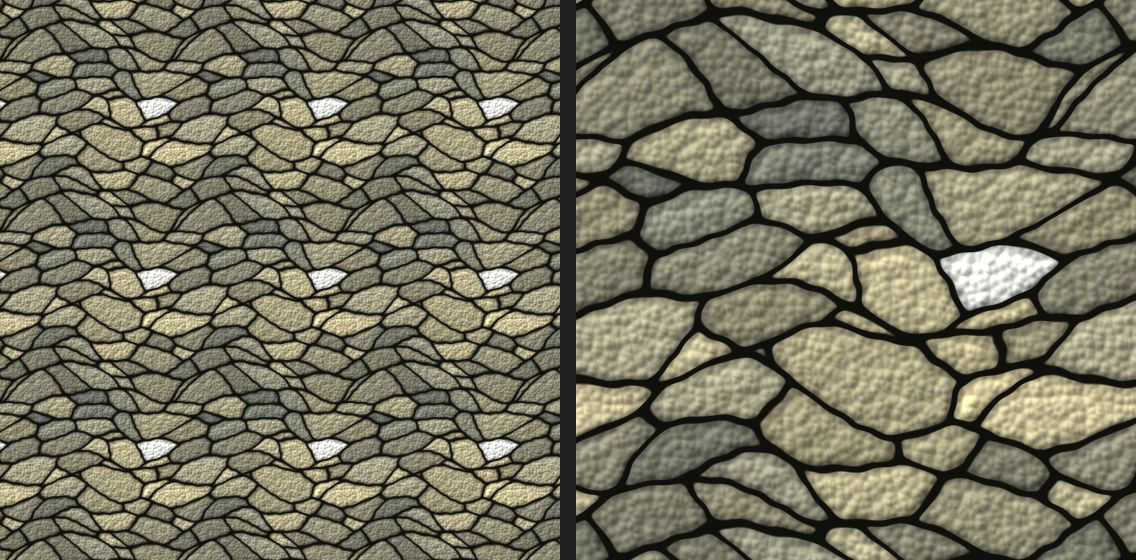
Left, the full canvas; right, a detail of the centre.
This texture is drawn by a WebGL 1 fragment shader. Its source:

```glsl
precision highp float;
// Repeating dry-laid wall of rough, flat fieldstones with dark joints.

uniform vec2 u_resolution;

const float TAU = 6.28319;
const float REPEATS = 3.28;           // tiles across and down the canvas
const vec2 GRID = vec2(5.0, 10.0);    // stones in one tile
const vec2 LIGHT = vec2(-0.6, 0.8);   // direction towards the light
const float JOINT = 0.0062;           // half width of a joint, in tiles
const float ROUNDING = 0.005;         // softness of stone corners

const vec3 JOINT_COLOR = vec3(0.06, 0.06, 0.045);
const vec3 SLATE = vec3(0.41, 0.42, 0.38);
const vec3 TAN = vec3(0.76, 0.72, 0.56);
const vec3 CHALK = vec3(0.92, 0.92, 0.90);

vec2 hash2(vec2 p) {
  vec2 s = vec2(dot(p, vec2(127.1, 311.7)), dot(p, vec2(269.5, 183.3)));
  return fract(sin(s) * 43758.5);
}

float isCell(vec2 id, vec2 target) {
  return 1.0 - step(0.5, distance(id, target));
}

// Site of a stone (xy) and its size weight (z); wraps at the tile border.
vec3 stoneSite(vec2 cell) {
  vec2 id = mod(cell, GRID);
  float stagger = 0.5 * mod(id.y, 2.0);
  vec2 jitter = 0.8 * (hash2(id) - 0.5);
  float slab = isCell(id, vec2(3.0, 1.0)) + isCell(id, vec2(1.0, 6.0));
  float weight = 0.55 * hash2(id + 31.0).x + 0.65 * slab;
  return vec3(cell + vec2(0.25 + stagger, 0.5) + jitter, weight);
}

float power(vec2 p, vec3 site) {
  vec2 r = site.xy - p;
  return dot(r, r) - site.z;
}

// Bends the courses and leans the stones, all periodic in the tile.
vec2 bendCourses(vec2 q) {
  vec2 a = q * TAU;
  vec2 broad = vec2(0.055 * sin(a.y + 1.0) + 0.018 * sin(3.0 * a.y + a.x),
                    0.045 * sin(a.x + 2.2) + 0.018 * sin(2.0 * a.x - a.y));
  vec2 ragged = 0.002 * sin(a.yx * vec2(17.0, 13.0) + 2.0 * sin(a * 7.0));
  return q + broad + ragged;
}

// Rounded bumps: nearest-point cellular noise, periodic in the tile.
float bumps(vec2 q, float cells) {
  vec2 p = q * cells;
  vec2 base = floor(p);
  float nearest = 4.0;
  for (int j = -1; j <= 1; j++) {
    for (int i = -1; i <= 1; i++) {
      vec2 c = base + vec2(float(i), float(j));
      vec2 r = c + hash2(mod(c, cells) + cells) - p;
      nearest = min(nearest, dot(r, r));
    }
  }
  return 1.0 - sqrt(nearest);
}

float roughness(vec2 q) {
  return 0.6 * bumps(q, 24.0) + 0.45 * bumps(q, 58.0);
}

// The stone that owns p: the cell of least weighted distance.
vec2 findStone(vec2 p) {
  vec2 owner = floor(p);
  float best = 100.0;
  for (int j = -2; j <= 2; j++) {
    for (int i = -2; i <= 2; i++) {
      vec2 c = floor(p) + vec2(float(i), float(j));
      float d = power(p, stoneSite(c));
      if (d < best) {
        best = d;
        owner = c;
      }
    }
  }
  return owner;
}

// Outward edge direction (xy) and rounded distance to the edge (z), in tiles.
vec3 stoneEdge(vec2 p, vec2 owner) {
  vec3 site = stoneSite(owner);
  vec3 sum = vec3(0.0);
  for (int j = -2; j <= 2; j++) {
    for (int i = -2; i <= 2; i++) {
      if (i == 0 && j == 0) continue;
      vec3 other = stoneSite(owner + vec2(float(i), float(j)));
      vec2 slope = (other.xy - site.xy) * GRID;
      float d = (power(p, other) - power(p, site)) / (2.0 * length(slope));
      sum += exp(-d / ROUNDING) * vec3(normalize(slope), 1.0);
    }
  }
  return vec3(sum.xy / sum.z, -ROUNDING * log(sum.z));
}

// Warm pale stones gather in one part of the tile, grey ones in the other.
vec3 stoneColor(vec2 id) {
  vec2 region = cos(TAU * (id / GRID - vec2(0.65, 0.17)));
  vec2 chance = hash2(id + 73.0);
  float warmth = 0.5 + 0.2 * region.y + 0.13 * region.x + 0.75 * (chance.x - 0.5);
  vec3 color = mix(SLATE, TAN, clamp(warmth, 0.0, 1.0)) * (0.88 + 0.28 * chance.y);
  return mix(color, CHALK, isCell(id, vec2(4.0, 4.0)));
}

void main() {
  vec2 q = (gl_FragCoord.xy / u_resolution - vec2(0.0, 1.0)) * REPEATS;
  float pixel = REPEATS / min(u_resolution.x, u_resolution.y);

  vec2 p = bendCourses(q) * GRID;
  vec2 owner = findStone(p);
  vec3 edge = stoneEdge(p, owner);
  float facing = dot(edge.xy, LIGHT);

  // Chiselled face: grain relief, lit bevel and darkened rim.
  float relief = roughness(q) - roughness(q + LIGHT * 0.008);
  float bevel = facing * exp(-max(edge.z, 0.0) / 0.016);
  float rim = mix(0.6, 1.0, smoothstep(0.0, 0.024, edge.z));
  vec3 color = stoneColor(mod(owner, GRID));
  color *= rim * (1.0 + 1.0 * relief + 0.4 * bevel);

  // Joints are wider on the shadowed side of each stone.
  float width = JOINT * (1.0 - 0.4 * facing);
  float face = smoothstep(width - pixel, width + pixel, edge.z);
  gl_FragColor = vec4(mix(JOINT_COLOR, color, face), 1.0);
}
```
